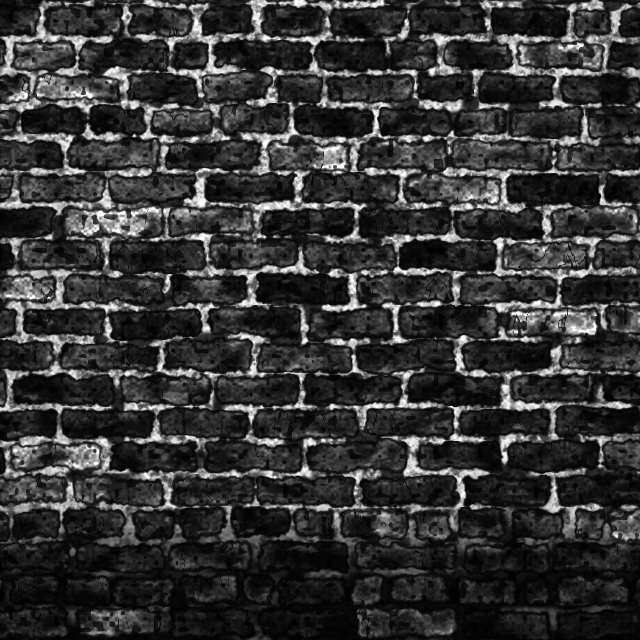
A Shadertoy shader for this texture:

```glsl
// Weathered brick wall in black and white: dark worn bricks in rough pale mortar.
// Each course is split at jittered joints into rounded boxes with noisy edges;
// layered noise adds stains, pits, cracks and grime towards the foot of the wall.

const float COURSES = 19.1;        // brick courses over the canvas height
const float TOP_MARGIN = 0.007;    // part of a course cut off by the top edge
const float STRETCHERS = 6.56;     // long bricks per course
const vec3 MORTAR_COLOR = vec3(0.93);
const vec3 BRICK_DARK = vec3(0.10);
const vec3 BRICK_LIGHT = vec3(0.29);
const vec3 BRICK_PALE = vec3(0.46);
const vec3 SOOT = vec3(0.02);

float hash(vec2 p) {
    return fract(sin(dot(p, vec2(127.1, 311.7))) * 43758.5453);
}

float noise(vec2 p) {
    vec2 i = floor(p), f = fract(p);
    f = f * f * (3.0 - 2.0 * f);
    return mix(mix(hash(i), hash(i + vec2(1, 0)), f.x),
               mix(hash(i + vec2(0, 1)), hash(i + vec2(1, 1)), f.x), f.y);
}

float fbm(vec2 p) {
    float sum = 0.0, amp = 0.533;
    for (int i = 0; i < 4; i++) {
        sum += amp * noise(p);
        p = mat2(1.6, 1.2, -1.2, 1.6) * p + 7.3;
        amp *= 0.5;
    }
    return sum;
}

float roundBox(vec2 p, vec2 halfSize, float radius) {
    vec2 q = abs(p) - halfSize + radius;
    return length(max(q, 0.0)) + min(max(q.x, q.y), 0.0) - radius;
}

// Short bricks fill the top courses and two courses near the foot.
float bricksInCourse(float row) {
    if (row < 4.0) return 8.8;
    return row == 15.0 || row == 17.0 ? 11.5 : STRETCHERS;
}

// Position of the joint left of brick i, in brick lengths.
float joint(float i, float row, float jitter) {
    return i + jitter * (hash(vec2(i, row + 40.0)) - 0.5);
}

// Thin wandering line where the noise crosses its middle value.
float crack(vec2 p, float width) {
    return 1.0 - smoothstep(0.0, width, abs(fbm(p) - 0.5));
}

// Signed distance to the nearest brick in course heights; id names that brick.
float brickDistance(vec2 p, out vec2 id) {
    vec2 w = p + 0.16 * (vec2(noise(p * 0.9), noise(p * 0.7 + 31.0)) - 0.5);
    float row = floor(w.y);
    float count = bricksInCourse(row);
    float size = COURSES / count;
    float jitter = count > STRETCHERS ? 0.45 : 0.16;
    float u = w.x / size + (mod(row, 2.0) < 0.5 ? 0.34 : 0.87);
    float i = floor(u);
    i += step(joint(i + 1.0, row, jitter), u) - step(u, joint(i, row, jitter));
    float left = joint(i, row, jitter), right = joint(i + 1.0, row, jitter);
    id = vec2(i, row);

    // Small differences in height, position and tilt between bricks
    float h = hash(id + 3.7);
    vec2 local = vec2((u - 0.5 * (left + right)) * size, w.y - row - 0.5);
    local.y += 0.05 * (h - 0.5) + 0.03 * (hash(id + 8.1) - 0.5) * local.x;
    vec2 halfSize = vec2(0.5 * (right - left) * size - 0.09 - 0.08 * h * h,
                         0.385 + 0.04 * hash(id + 5.3));
    float d = roundBox(local, halfSize, 0.16);
    return d + 0.30 * (fbm(p * 2.6) - 0.5) + 0.07 * (noise(p * 10.0) - 0.5);
}

vec3 brickColor(vec2 p, vec2 id, float d) {
    float tone = hash(id + 17.0);
    vec3 color = mix(BRICK_DARK, BRICK_LIGHT, tone * tone);
    color = mix(color, BRICK_PALE, step(0.92, hash(id + 29.0)));
    // Stains, grain, pale scuffs and dark pits
    color *= 0.25 + 1.5 * smoothstep(0.2, 0.85, fbm(p * vec2(1.3, 1.8) + id * 5.0));
    color *= 0.55 + 0.9 * noise(p * 13.0);
    color += 0.16 * smoothstep(0.62, 0.8, fbm(p * vec2(2.0, 3.5) + 50.0));
    color *= 1.0 - 0.7 * smoothstep(0.68, 0.82, noise(p * 6.0 + 13.0));
    // Cracks run mostly upright; a paler rim sits inside the sooty edge
    float cracked = smoothstep(0.5, 0.6, noise(p * 0.8 + id));
    color *= 1.0 - 0.8 * cracked * crack(p * vec2(1.5, 0.6) + id * 3.0, 0.012);
    color *= 1.0 + 0.4 * smoothstep(0.1, 0.0, abs(d + 0.14));
    return mix(color, SOOT, 0.85 * smoothstep(-0.11, 0.0, d));
}

vec3 mortarColor(vec2 p, float d) {
    float grain = smoothstep(0.22, 0.58, fbm(p * 5.5 + 4.0));
    float holes = smoothstep(0.68, 0.80, noise(p * 1.7 + 21.0));
    float shade = mix(0.35, 1.0, grain) * (0.75 + 0.4 * noise(p * 12.0));
    shade *= (1.0 - 0.8 * holes) * mix(0.45, 1.0, smoothstep(0.0, 0.09, d));
    return MORTAR_COLOR * shade;
}

void mainImage(out vec4 fragColor, in vec2 fragCoord) {
    vec2 uv = fragCoord / iResolution.xy;
    vec2 p = vec2(uv.x, 1.0 - TOP_MARGIN - uv.y) * COURSES;
    vec2 id;
    float d = brickDistance(p, id);

    // Grime swallows the mortar at the foot, leaving a few speckled patches
    float clean = smoothstep(0.07, 0.24, uv.y + 0.05 * (fbm(p * 0.6) - 0.5));
    float patches = 0.5 * smoothstep(0.45, 0.7, fbm(p * vec2(0.5, 1.2) + 9.0));
    vec3 mortar = mortarColor(p, d) * max(clean, 0.08 + patches);
    vec3 color = mix(brickColor(p, id, d), mortar, smoothstep(-0.03, 0.05, d));

    // Light falls off downwards and slightly at the sides
    color *= mix(0.5, 1.0, smoothstep(0.0, 0.24, uv.y));
    color *= 1.0 - 0.9 * pow(abs(uv.x - 0.5), 3.0);
    fragColor = vec4(clamp(color, 0.0, 1.0), 1.0);
}
```
